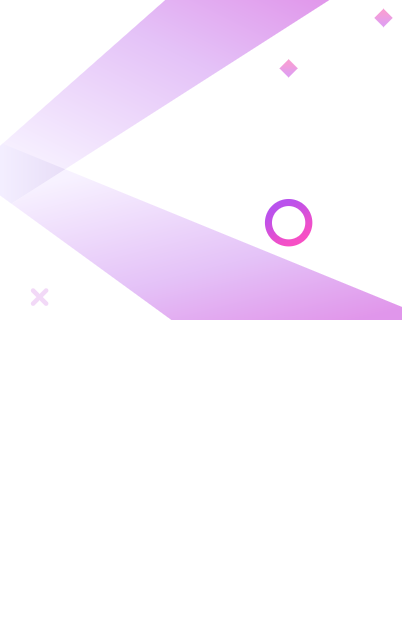
This background is drawn by a Shadertoy shader. Its source:

```glsl
// Coverage of a signed distance, smoothed over about one pixel
float cover(float d) {
    return clamp(0.5 - d * iResolution.x, 0.0, 1.0);
}

// Signed distance to the line a-b, negative on its left as seen with y down
float edge(vec2 p, vec2 a, vec2 b) {
    vec2 dir = normalize(b - a);
    return dot(p - a, vec2(-dir.y, dir.x));
}

vec3 beamColor(float t) {
    vec3 pale = vec3(0.97, 0.95, 1.0);
    vec3 lilac = vec3(0.895, 0.76, 0.97);
    vec3 pink = vec3(0.88, 0.59, 0.92);
    t = clamp(t, 0.0, 1.0);
    return t < 0.6 ? mix(pale, lilac, t / 0.6) : mix(lilac, pink, (t - 0.6) / 0.4);
}

float diamond(vec2 p) {
    p = abs(p);
    return (p.x + p.y - 0.0228) * 0.7071;
}

float roundCross(vec2 p) {
    p = abs(p);
    float along = clamp((p.x + p.y) * 0.5, 0.0, 0.0162);
    return length(p - along) - 0.0056;
}

void mainImage(out vec4 fragColor, in vec2 fragCoord) {
    // Width is one unit, y runs down from the top
    vec2 p = vec2(fragCoord.x, iResolution.y - fragCoord.y) / iResolution.x;
    float panelBottom = 0.5 * iResolution.y / iResolution.x;
    vec3 color = vec3(1.0);

    // Two beams that cross near the left side
    float lowerLeft = edge(p, vec2(0.0, 0.486), vec2(0.425, 0.795));
    float upperBeam = max(edge(p, vec2(0.411, 0.0), vec2(0.0, 0.363)) * -1.0,
                          edge(p, vec2(0.162, 0.421), vec2(0.8195, 0.0)));
    upperBeam = max(-edge(p, vec2(0.0, 0.363), vec2(0.411, 0.0)),
                    max(edge(p, vec2(0.162, 0.421), vec2(0.8195, 0.0)), lowerLeft));
    float lowerBeam = max(-edge(p, vec2(0.162, 0.421), vec2(1.0, 0.7635)),
                          max(lowerLeft, p.y - panelBottom));
    lowerBeam = max(lowerBeam, -edge(p, vec2(0.0, 0.363), vec2(0.411, 0.0)));
    float upperMask = cover(upperBeam);
    float lowerMask = cover(lowerBeam);
    vec3 upperColor = beamColor((0.5 * p.x - p.y) / 0.793 + 0.484);
    vec3 lowerColor = beamColor((0.25 * p.x + p.y - 0.481) / 0.535);
    color = mix(color, upperColor, upperMask);
    color = mix(color, lowerColor, lowerMask * (1.0 - upperMask));

    // Shade where the beams overlap
    vec3 overlap = mix(vec3(0.955, 0.935, 1.0), vec3(0.91, 0.87, 0.97), clamp(p.x / 0.16, 0.0, 1.0));
    color = mix(color, overlap, upperMask * lowerMask);

    // Ring
    vec2 q = p - vec2(0.718, 0.554);
    float ring = abs(length(q) - 0.0502) - 0.0088;
    float ringBlend = smoothstep(-0.06, 0.06, 0.5 * q.x + 0.87 * q.y);
    color = mix(color, mix(vec3(0.72, 0.32, 0.93), vec3(0.97, 0.31, 0.77), ringBlend), cover(ring));

    // Diamonds
    for (int i = 0; i < 2; i++) {
        vec2 d = p - mix(vec2(0.718, 0.170), vec2(0.954, 0.0446), float(i));
        vec3 tint = mix(vec3(0.97, 0.62, 0.83), vec3(0.88, 0.62, 0.94), smoothstep(-0.02, 0.02, d.y));
        color = mix(color, tint, cover(diamond(d)));
    }

    // Cross
    color = mix(color, vec3(0.95, 0.85, 0.97), cover(roundCross(p - vec2(0.0985, 0.739))));

    fragColor = vec4(color, 1.0);
}
```
